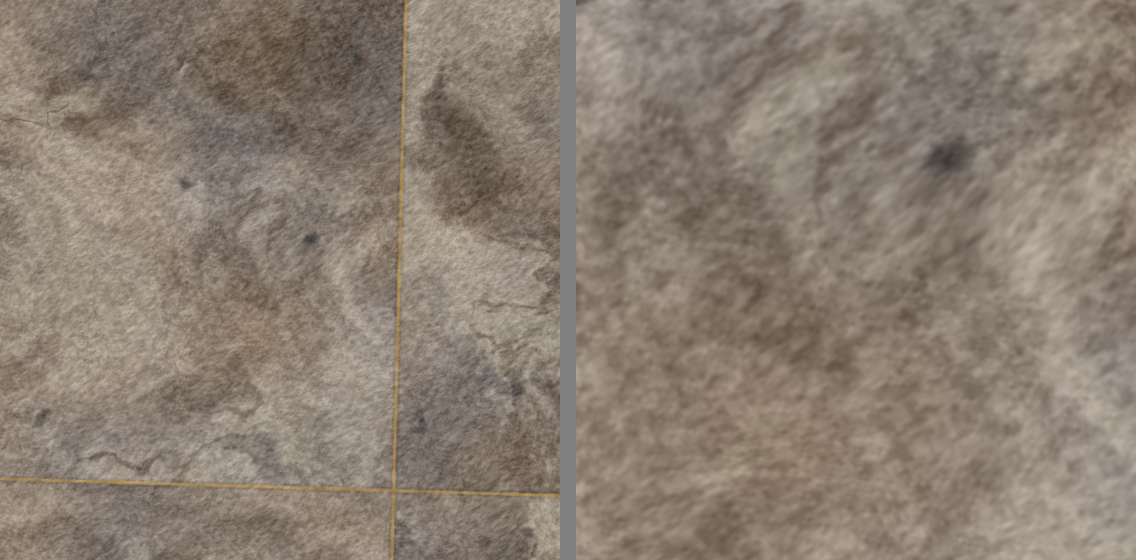
Left, the full canvas; right, a detail of the centre.
Reproduce this texture procedurally as a Shadertoy shader.

```glsl
// Weathered stone floor tiles: one large slab with parts of three neighbours.
// Warped fractal noise makes clouds, crusts and veins, offset for each slab;
// slanted grain, scattered dark pits and thin ochre joints go on top.

const vec3 STONE = vec3(0.540, 0.490, 0.446);
const vec3 PALE  = vec3(0.690, 0.650, 0.580);
const vec3 BROWN = vec3(0.375, 0.320, 0.275);
const vec3 SLATE = vec3(0.410, 0.395, 0.385);
const vec3 OCHRE = vec3(0.720, 0.590, 0.360);

float hash(vec2 p) {
    return fract(sin(dot(p, vec2(127.1, 311.7))) * 43758.5453);
}

float noise(vec2 p) {
    vec2 cell = floor(p), f = fract(p);
    f = f * f * (3.0 - 2.0 * f);
    float low = mix(hash(cell), hash(cell + vec2(1, 0)), f.x);
    float high = mix(hash(cell + vec2(0, 1)), hash(cell + vec2(1, 1)), f.x);
    return mix(low, high, f.y);
}

float fbm(vec2 p) {
    float sum = 0.0, weight = 0.5;
    for (int i = 0; i < 6; i++) {
        sum += weight * noise(p);
        p = mat2(1.6, 1.2, -1.2, 1.6) * p + 5.3;
        weight *= 0.5;
    }
    return sum;
}

vec2 rotate(vec2 p, float angle) {
    float c = cos(angle), s = sin(angle);
    return vec2(c * p.x + s * p.y, c * p.y - s * p.x);
}

// Signed distances to the slightly tilted upright and level joints
vec2 jointOffsets(vec2 p) {
    return vec2(p.x - mix(0.700, 0.725, p.y), p.y - mix(0.145, 0.115, p.x));
}

// Cloudy mineral surface with pale crusts and broken, dark-edged veins
vec3 stoneColor(vec2 p, vec2 seed) {
    vec2 q = p * 3.2 + seed;
    vec2 warp = vec2(fbm(q + 3.1), fbm(q + 18.7)) - 0.5;
    vec2 w = q + 1.5 * warp;
    float cloud = fbm(w);
    float detail = fbm(w * 4.5 + 31.0);
    vec3 color = STONE + (cloud - 0.49) * vec3(0.36, 0.35, 0.33)
                       + (detail - 0.49) * 0.25;

    // Warm and bluish tints
    float tint = fbm(q * 1.3 + 47.0) - 0.49;
    color += tint * vec3(0.07, 0.01, -0.07);
    color = mix(color, SLATE, 0.45 * smoothstep(0.56, 0.74, fbm(w * 1.2 + 61.0)));

    // Crusts with ragged borders
    float crust = fbm(w * 1.2 + 12.0) + 0.35 * (detail - 0.5);
    color = mix(color, PALE, 0.58 * smoothstep(0.51, 0.68, crust));

    // Veins follow a contour: dark on the line, pale beside it
    float contour = fbm(q * 0.9 + 1.2 * warp + 83.0) - 0.50;
    float presence = smoothstep(0.48, 0.75, noise(q * 2.2 + 29.0) + 0.8 * (detail - 0.5));
    float darkVein = 1.0 - smoothstep(0.002, 0.022, abs(contour));
    float paleVein = 1.0 - smoothstep(0.004, 0.024, abs(contour - 0.034));
    color = mix(color, PALE, 0.45 * presence * paleVein);
    return mix(color, BROWN, 0.48 * presence * darkVein);
}

// Coverage of soft, irregular pits scattered over the floor
float pitMask(vec2 p) {
    float mask = 0.0;
    vec2 ragged = p + 0.045 * (vec2(fbm(p * 26.0), fbm(p * 26.0 + 9.0)) - 0.5);
    for (int i = 0; i < 14; i++) {
        float k = float(i);
        vec2 center = vec2(hash(vec2(k, 2.0)), hash(vec2(k, 5.0)));
        float radius = mix(0.006, 0.023, hash(vec2(k, 8.0)));
        vec2 d = rotate(ragged - center, 3.14 * hash(vec2(k, 11.0)));
        float pit = 1.0 - smoothstep(0.2, 1.4, length(d * vec2(1.0, 1.5)) / radius);
        mask = max(mask, pit * mix(0.4, 0.8, hash(vec2(k, 14.0))));
    }
    return mask;
}

// Short slanted bumps in three sizes, centred on zero
float surfaceGrain(vec2 p) {
    vec2 g = rotate(p + 0.020 * noise(p * 14.0), 0.50);
    float coarse = noise(g * vec2(85.0, 150.0));
    float medium = noise(g * vec2(160.0, 250.0) + 40.0);
    float fine = noise(g * vec2(290.0, 370.0) + 90.0);
    return 0.36 * coarse + 0.36 * medium + 0.28 * fine - 0.5;
}

void mainImage(out vec4 fragColor, in vec2 fragCoord) {
    vec2 p = fragCoord / iResolution.xy;
    float pixel = 1.0 / min(iResolution.x, iResolution.y);

    // Each slab has its own pattern and brightness
    vec2 joints = jointOffsets(p);
    vec2 slab = step(0.0, joints);
    vec2 seed = 20.0 * vec2(hash(slab + 3.0), hash(slab + 7.0));
    vec3 color = stoneColor(p, seed) + 0.04 * (hash(slab + 12.0) - 0.5);
    color = mix(color, SLATE * 0.70, pitMask(p));

    // Joints: faint dirt at the sides, uneven ochre in the middle
    float joint = min(abs(joints.x), abs(joints.y));
    color *= 1.0 - 0.13 * (1.0 - smoothstep(0.002, 0.010, joint));
    float halfWidth = 0.0029 + 0.0014 * (noise(p * 60.0) - 0.5);
    float line = 1.0 - smoothstep(halfWidth - pixel, halfWidth + pixel, joint);
    vec3 lineColor = OCHRE * mix(0.78, 1.12, fbm(p * 35.0));
    color = mix(color, lineColor, 0.85 * line);

    // Grain roughens stone and, more weakly, the joints
    color += surfaceGrain(p) * mix(0.29, 0.18, line);

    fragColor = vec4(clamp(color, 0.0, 1.0), 1.0);
}
```
